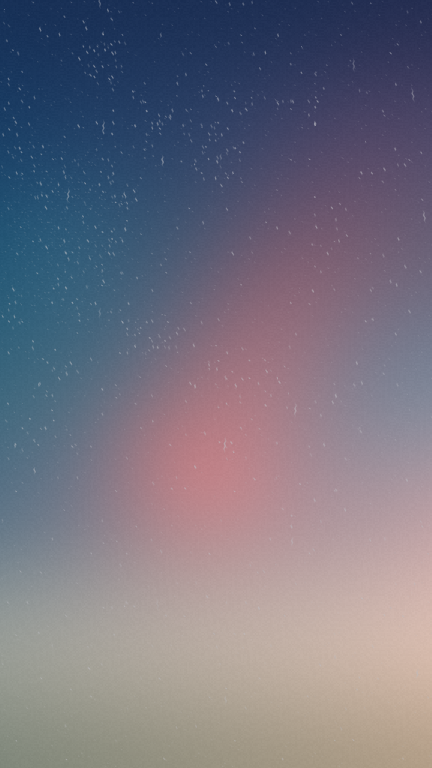
Give the GLSL for this background, as a Shadertoy shader.

```glsl
// A dusky sky: two vertical colour ramps blended from left to right, with a
// tilted rose glow over them. Scattered dust, short scratches and fine grain
// give the surface a worn film finish, heaviest at the upper left.

const float ASPECT = 0.5625;

float hash(vec2 p) {
    return fract(sin(dot(p, vec2(127.1, 311.7))) * 43758.5453);
}

float valueNoise(vec2 p) {
    vec2 i = floor(p), f = fract(p);
    f = f * f * (3.0 - 2.0 * f);
    return mix(mix(hash(i), hash(i + vec2(1, 0)), f.x),
               mix(hash(i + vec2(0, 1)), hash(i + vec2(1, 1)), f.x), f.y);
}

// Smooth Catmull-Rom ramp through seven evenly spaced colours
vec3 ramp(vec3 stops[7], float t) {
    float s = clamp(t, 0.0, 1.0) * 6.0;
    int i = min(int(s), 5);
    float f = s - float(i);
    vec3 a = stops[max(i - 1, 0)], b = stops[i];
    vec3 c = stops[i + 1], d = stops[min(i + 2, 6)];
    return b + 0.5 * f * (c - a + f * (2.0 * a - 5.0 * b + 4.0 * c - d
             + f * (3.0 * (b - c) + d - a)));
}

vec3 sky(vec2 uv) {
    vec3 left[7] = vec3[7](
        vec3(0.50, 0.53, 0.48), vec3(0.59, 0.61, 0.59), vec3(0.37, 0.46, 0.53),
        vec3(0.23, 0.40, 0.49), vec3(0.14, 0.33, 0.45), vec3(0.10, 0.24, 0.39),
        vec3(0.09, 0.19, 0.34));
    vec3 right[7] = vec3[7](
        vec3(0.70, 0.62, 0.53), vec3(0.84, 0.73, 0.68), vec3(0.72, 0.62, 0.64),
        vec3(0.48, 0.52, 0.59), vec3(0.38, 0.39, 0.48), vec3(0.26, 0.28, 0.41),
        vec3(0.13, 0.18, 0.32));
    return mix(ramp(left, uv.y), ramp(right, uv.y), uv.x);
}

// Elongated glow with a long upper tail and a short lower one
float roseGlow(vec2 p) {
    vec2 axis = normalize(vec2(0.5, 0.87));
    vec2 q = p - vec2(0.265, 0.425);
    float along = dot(q, axis);
    float across = dot(q, vec2(axis.y, -axis.x)) / 0.135;
    along /= along > 0.0 ? 0.38 : 0.15;
    return exp(-across * across - along * along);
}

// One speck per occupied cell; stretch turns specks into upright scratches
float specks(vec2 p, float cells, float chance, float radius, float stretch) {
    vec2 g = p * cells, id = floor(g) + cells;
    float px = 0.7 / iResolution.y;
    vec2 centre = 0.3 + 0.4 * vec2(hash(id + 3.1), hash(id + 7.7));
    vec2 q = (fract(g) - centre) / cells;
    q.x += (hash(id + 5.3) - 0.5) * 0.5 * q.y + 0.0006 * sin(q.y * 900.0);
    vec2 size = radius * vec2(1.0, mix(1.0, stretch, hash(id + 9.2)));
    float d = (length(q / size) - 1.0) * radius;
    float present = step(hash(id), chance);
    return present * (1.0 - smoothstep(-px, px, d)) * mix(0.35, 1.0, hash(id + 1.9));
}

void mainImage(out vec4 fragColor, in vec2 fragCoord) {
    vec2 uv = fragCoord / iResolution.xy;
    vec2 p = vec2(uv.x * ASPECT, uv.y);

    // Gradient and glow
    vec3 colour = sky(uv) + vec3(0.29, 0.0, -0.04) * roseGlow(p);

    // Wear is strongest at the upper left and gathers in loose clusters
    float wear = smoothstep(0.15, 0.75, uv.y) * mix(1.0, 0.4, smoothstep(0.2, 0.8, uv.x));
    float cluster = smoothstep(0.45, 0.9, valueNoise(p * 14.0 + 4.0));
    float dust = 0.0;
    for (int i = 0; i < 3; i++) {
        float n = float(i);
        dust += specks(p + n * 1.37, 65.0 + 29.0 * n,
                       wear * (0.03 + 0.22 * cluster), 0.0011 - 0.0001 * n, 2.2);
    }
    dust += specks(p + 2.6, 24.0, 0.10 * wear, 0.0010, 7.0);

    // Powdery haze beside the left edge
    vec2 h = (p - vec2(0.075, 0.70)) / vec2(0.10, 0.12);
    float haze = exp(-dot(h, h));
    dust += 0.35 * specks(p + 5.1, 230.0, 0.25 * haze + 0.015 * wear, 0.0009, 1.0);
    colour += vec3(0.01, 0.025, 0.025) * haze;
    colour = mix(colour, vec3(0.74, 0.74, 0.76), 0.6 * min(dust, 1.0));

    // Fine film grain
    colour += 0.018 * (hash(floor(p * 512.0)) - 0.5);
    fragColor = vec4(clamp(colour, 0.0, 1.0), 1.0);
}
```
